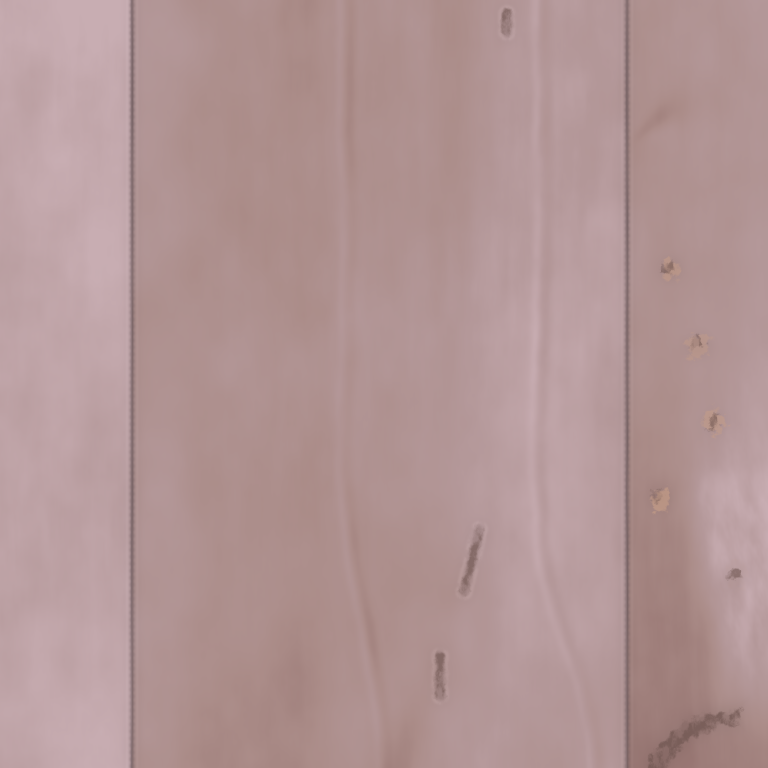
Give the GLSL for this texture, as a Shadertoy shader.

```glsl
// Weathered pinkish wood: one wide plank between two partial ones, with grain, ridges and gouges.

const float FIRST_SEAM = 0.172;    // x of the left seam
const float PLANK_WIDTH = 0.6445;
const float SEAM_HALF_WIDTH = 0.0025;
const float SEAM_STITCHES = 110.0; // tiny notches along a seam
const float RIDGE_START = 0.449;   // x of the first raised grain line
const float RIDGE_STEP = 0.252;
const int RIDGES = 2;
const int GOUGES = 3;
const int CHIPS = 5;
const float GRAIN_STRENGTH = 0.10;
const float MOTTLE_STRENGTH = 0.16;
const float BLOTCH_STRENGTH = 0.55;

const vec3 DARK_WOOD = vec3(0.595, 0.465, 0.45);
const vec3 BROWN_WOOD = vec3(0.67, 0.55, 0.535);
const vec3 MAUVE_WOOD = vec3(0.705, 0.595, 0.6);
const vec3 PALE_WOOD = vec3(0.785, 0.68, 0.70);
const vec3 SEAM_COLOR = vec3(0.44, 0.365, 0.375);
const vec3 GOUGE_COLOR = vec3(0.44, 0.34, 0.32);
const vec3 CHIP_COLOR = vec3(0.78, 0.62, 0.53);

float hash(vec2 p) {
    return fract(sin(dot(p, vec2(127.1, 311.7))) * 43758.5453);
}

float noise(vec2 p) {
    vec2 i = floor(p), f = fract(p);
    f = f * f * (3.0 - 2.0 * f);
    return mix(mix(hash(i), hash(i + vec2(1, 0)), f.x),
               mix(hash(i + vec2(0, 1)), hash(i + vec2(1, 1)), f.x), f.y);
}

float fbm(vec2 p) {
    float sum = 0.0, amp = 0.5;
    for (int i = 0; i < 4; i++) {
        sum += amp * noise(p);
        p = p * 2.03 + 17.3;
        amp *= 0.5;
    }
    return sum / 0.9375;
}

float bump(float x, float width) {
    return exp(-x * x / (width * width));
}

float segmentDistance(vec2 p, vec2 a, vec2 b) {
    vec2 pa = p - a, ba = b - a;
    return length(pa - ba * clamp(dot(pa, ba) / dot(ba, ba), 0.0, 1.0));
}

// Tone 0..1 runs from dark to pale wood.
vec3 woodColor(float tone) {
    float t = clamp(tone, 0.0, 1.0) * 3.0;
    vec3 c = mix(DARK_WOOD, BROWN_WOOD, min(t, 1.0));
    c = mix(c, MAUVE_WOOD, clamp(t - 1.0, 0.0, 1.0));
    return mix(c, PALE_WOOD, clamp(t - 2.0, 0.0, 1.0));
}

float plankTone(vec2 uv, float plank) {
    if (plank < 0.0) return 0.78 + 0.1 * smoothstep(0.0, 0.1, uv.x);
    if (plank < 1.0) {
        float brown = smoothstep(0.2, 0.29, uv.x) * (1.0 - smoothstep(0.38, 0.47, uv.x));
        float streak = bump(uv.x - 0.59, 0.03) * smoothstep(0.4, 0.9, uv.y);
        float trail = bump(uv.x - 0.525 - 0.25 * uv.y, 0.025) * (1.0 - smoothstep(0.0, 0.3, uv.y));
        return 0.54 + 0.16 * smoothstep(0.46, 0.78, uv.x) - 0.2 * brown - 0.18 * streak - 0.22 * trail;
    }
    float sweep = uv.x - (0.955 - 0.17 * uv.y); // slanted pale flare
    float flare = smoothstep(-0.015, 0.035, sweep) * bump(uv.y - 0.27, 0.15);
    flare *= 0.4 + 1.2 * fbm(vec2(sweep * 50.0, uv.y * 22.0));
    float stain = (1.0 - smoothstep(-0.03, 0.02, sweep)) * (1.0 - smoothstep(0.1, 0.55, uv.y));
    stain = max(stain, 1.0 - smoothstep(0.02, 0.14, uv.y));
    vec2 q = mat2(0.75, -0.66, 0.66, 0.75) * (uv - vec2(0.857, 0.845));
    float smudge = bump(q.x, 0.032) * bump(q.y, 0.009 + 0.25 * max(q.x + 0.02, 0.0));
    return 0.55 + 0.38 * flare - 0.38 * stain - 0.3 * smudge;
}

void mainImage(out vec4 fragColor, in vec2 fragCoord) {
    vec2 uv = fragCoord / iResolution.xy;
    float px = 1.0 / iResolution.y;
    float across = (uv.x - FIRST_SEAM) / PLANK_WIDTH;
    float plank = floor(across);

    // Broad blotches, cloudy mottling and fine vertical grain
    vec2 shifted = uv + plank * 7.3;
    float tone = plankTone(uv, plank);
    tone += BLOTCH_STRENGTH * (fbm(shifted * vec2(6.0, 3.5)) - 0.5);
    tone += MOTTLE_STRENGTH * (fbm(shifted * vec2(24.0, 17.0) + 4.0) - 0.5);
    float warp = 0.02 * fbm(shifted * vec2(3.0, 4.0));
    float grain = fbm(vec2((shifted.x + warp) * 60.0, uv.y * 6.0)) - 0.5;
    tone += GRAIN_STRENGTH * grain * (0.3 + 1.4 * noise(shifted * 5.0 + 3.0));

    // Raised grain lines, lit on the left and drifting right near the bottom
    for (int i = 0; i < RIDGES; i++) {
        float k = float(i);
        float bend = (0.05 + 0.025 * k) * (1.0 - smoothstep(0.0, 0.38 - 0.06 * k, uv.y));
        float d = uv.x - RIDGE_START - k * RIDGE_STEP - bend;
        d -= 0.014 * (fbm(vec2(k * 9.0, uv.y * 7.0)) - 0.5);
        float wear = 0.1 + 0.75 * fbm(vec2(k * 5.0 + 2.0, uv.y * 12.0));
        tone += wear * (0.2 * bump(d + 0.005, 0.006) - 0.24 * bump(d - 0.008, 0.008));
    }
    vec3 color = woodColor(tone);

    // Ragged gouges on the middle plank, each in a faint dark halo
    float rough = 0.009 * (fbm(uv * 130.0) - 0.5);
    float patchy = 0.3 + 0.7 * smoothstep(0.3, 0.65, fbm(uv * vec2(150.0, 90.0) + 5.0));
    float soft = 0.005 + px;
    for (int i = 0; i < GOUGES; i++) {
        float k = float(i);
        vec2 center = vec2(0.61 + 0.05 * cos(2.4 * k), fract(0.97 + 0.15 * k));
        vec2 reach = vec2(0.005 * k * (k - 1.0), 0.012 + 0.014 * k);
        float d = segmentDistance(uv, center - reach, center + reach);
        color *= 1.0 - 0.05 * bump(d, 0.012);
        color += 0.04 * bump(d - 0.009, 0.003) * patchy;
        color = mix(color, GOUGE_COLOR, 0.65 * patchy * (1.0 - smoothstep(0.002, 0.002 + soft, d + rough)));
    }

    // Small uneven chips with a tan rim on the right plank
    for (int i = 0; i < CHIPS; i++) {
        float k = float(i);
        vec2 p = uv - vec2(0.905 + 0.055 * cos(2.2 + 2.6 * k), 0.65 - 0.1 * k);
        float size = 0.007 + 0.005 * hash(vec2(k, 3.0));
        float d = length(p * vec2(1.0, 0.8)) + 2.5 * rough;
        color *= 1.0 - 0.05 * bump(length(p), 0.016);
        color = mix(color, CHIP_COLOR, 0.8 * hash(vec2(k, 8.0)) * (1.0 - smoothstep(size, size + soft, d)));
        d = length(p + vec2(0.003, -0.002)) - 2.5 * rough;
        color = mix(color, GOUGE_COLOR, 0.6 * patchy * (1.0 - smoothstep(size * 0.4, size * 0.4 + soft, d)));
    }

    // Curved gouge in the lower right corner
    float decay = 0.06 * exp(-30.0 * (uv.x - 0.862));
    float arc = abs(uv.y - 0.07 + decay) / sqrt(1.0 + 900.0 * decay * decay);
    arc = max(arc, max(0.855 - uv.x, uv.x - 0.952));
    color *= 1.0 - 0.06 * bump(arc, 0.018);
    color = mix(color, GOUGE_COLOR, 0.75 * patchy * (1.0 - smoothstep(0.006, 0.007 + soft, arc + 2.0 * rough)));

    // Seams: soft shade, faintly notched dark line, pale lip
    float seam = (across - floor(across + 0.5)) * PLANK_WIDTH;
    float notch = 0.0003 * sin(6.2832 * SEAM_STITCHES * uv.y);
    color *= 1.0 - 0.06 * bump(seam, 0.009);
    color += 0.025 * bump(abs(seam) - 0.0065, 0.002);
    float depth = 0.6 + 0.25 * noise(vec2(plank, uv.y * 14.0));
    color = mix(color, SEAM_COLOR, depth * bump(seam, SEAM_HALF_WIDTH + notch));

    fragColor = vec4(color, 1.0);
}
```
